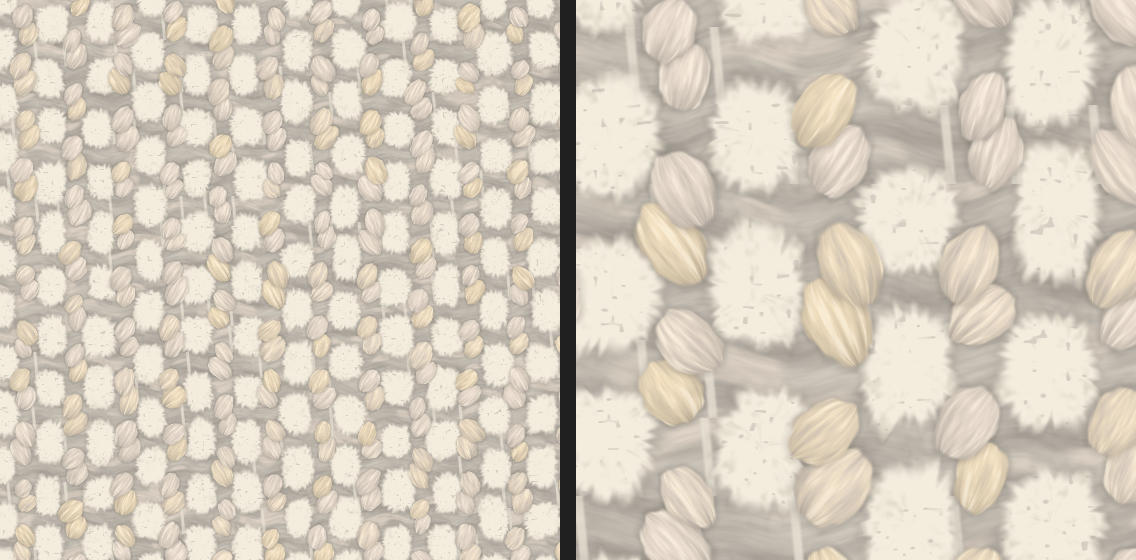
Left: the whole. Right: its middle third, enlarged.
Write a Shadertoy shader that draws this texture.

```glsl
// Boucle tweed: twisted beige knots and fluffy ivory tufts alternate in columns
// over a streaky grey weft. Some columns drop half a row; each tuft gets its own
// hashed size, place and tint. Fibres are stretched value noise.

#define COLUMNS 11.33      // beige columns across the canvas
#define ROW_PITCH 1.055    // row spacing, in column spacings
#define ORIGIN vec2(0.516, 0.295)
#define JITTER 0.10
#define FUZZ 0.50
#define IVORY vec3(0.955, 0.928, 0.872)
#define IVORY_SHADE vec3(0.865, 0.838, 0.775)
#define HONEY vec3(0.925, 0.855, 0.735)
#define BLUSH vec3(0.910, 0.860, 0.805)
#define GREY_DARK vec3(0.620, 0.595, 0.560)
#define GREY_LIGHT vec3(0.825, 0.797, 0.752)

float hash(vec2 p) {
    return fract(sin(dot(p, vec2(127.1, 311.7))) * 43758.5453);
}

float noise(vec2 p) {
    vec2 i = floor(p), f = fract(p);
    f = f * f * (3.0 - 2.0 * f);
    return mix(mix(hash(i), hash(i + vec2(1, 0)), f.x),
               mix(hash(i + vec2(0, 1)), hash(i + vec2(1, 1)), f.x), f.y);
}

float fbm(vec2 p) {
    return 0.55 * noise(p) + 0.3 * noise(p * 2.1 + 7.3) + 0.15 * noise(p * 4.3 + 3.1);
}

mat2 rotate(float a) {
    return mat2(cos(a), sin(a), -sin(a), cos(a));
}

// 1 for beige columns set half a row off (three in every eleven)
float shifted(float k) {
    return step(mod(3.0 * k - 1.0, 11.0), 2.5);
}

// Grey horizontal strands, with pale slubs and short upright ties
vec3 weft(vec2 p) {
    float y = p.y + 0.12 * (noise(p * vec2(2.0, 1.5)) - 0.5) + 0.05 * sin(p.x * 6.28);
    float strand = abs(sin(y * 9.0));
    float streak = fbm(vec2(p.x * 4.0, y * 24.0));
    float tone = 0.55 * streak + 0.25 * strand + 0.35 * noise(p * vec2(2.5, 5.0)) - 0.04;
    vec3 col = mix(GREY_DARK, GREY_LIGHT, clamp(tone, 0.0, 1.0));
    float slub = smoothstep(0.62, 0.82, noise(vec2(p.x * 2.2, y * 6.0) + 40.0));
    col = mix(col, BLUSH * (0.88 + 0.14 * streak), 0.75 * slub);
    vec2 cell = floor(p * vec2(2.0, 1.9));
    vec2 q = fract(p * vec2(2.0, 1.9)) - 0.5;
    float tie = 1.0 - smoothstep(0.03, 0.09, abs(q.x + 0.1 * q.y - 0.4 * (hash(cell) - 0.5)));
    return mix(col, IVORY * 0.95, 0.8 * tie * step(0.72, hash(cell + 9.0)));
}

// Fluffy tuft: rounded box with hairs radiating past its edge
void ivoryTuft(inout vec3 col, vec2 q, vec2 id) {
    vec2 size = vec2(0.31, 0.40) * (0.88 + 0.24 * vec2(hash(id + 3.0), hash(id + 5.0)));
    vec2 a = abs(q / size);
    float d = pow(pow(a.x, 2.8) + pow(a.y, 2.8), 1.0 / 2.8);
    if (d > 1.7) return;
    vec2 dir = q / max(length(q), 0.001);
    float hair = noise(dir * 9.0 + vec2(d * 1.5) + id * 3.7);
    float clump = fbm(q * 7.0 + id * 5.3);
    float edge = d + FUZZ * (0.5 * hair + 0.5 * clump - 0.5);
    col *= 1.0 - 0.09 * (1.0 - smoothstep(0.9, 1.3, edge));
    float fluff = 0.5 * clump + 0.3 * hair + 0.35 * noise(q * 24.0 + id);
    vec3 pile = mix(IVORY_SHADE, IVORY, smoothstep(0.15, 0.62, fluff + 0.15 - 0.18 * d * d));
    float pit = smoothstep(0.84, 0.95, noise(q * vec2(17.0, 24.0) + id * 8.1));
    pile = mix(pile, GREY_LIGHT * 0.92, 0.6 * pit);
    col = mix(col, pile, 1.0 - smoothstep(0.82, 1.12, edge));
}

// Twisted knot: two leaning lobes with fibres that meet at their ends
void beigeKnot(inout vec3 col, vec2 q, vec2 id) {
    float lean = hash(id + 11.0) < 0.75 ? 1.0 : -1.0;
    float scale = 0.9 + 0.22 * hash(id + 13.0);
    for (float s = -1.0; s < 2.0; s += 2.0) {
        vec2 seed = id + s * 17.0;
        vec2 l = q / scale - vec2(-0.045 * lean * s, 0.165 * s);
        l = rotate(lean * (0.3 + 0.5 * hash(seed))) * l;
        l /= vec2(0.185, 0.25) * (0.92 + 0.2 * hash(seed + 2.0));
        float d = length(l) + 0.16 * (noise(l * 3.0 + seed) - 0.5);
        if (d > 1.5) continue;
        float meridian = l.x / sqrt(max(0.12, 1.0 - 0.8 * l.y * l.y));
        float fibre = fbm(vec2(meridian * 5.5, l.y * 1.1) + seed * 2.3);
        vec3 yarn = mix(BLUSH, HONEY, smoothstep(0.3, 0.9, hash(seed + 4.0) + 0.5 * (fibre - 0.5)));
        yarn *= 0.86 + 0.26 * fibre + 0.05 * l.y - 0.10 * d * d * d;
        yarn = mix(yarn, IVORY, 0.5 * smoothstep(0.6, 0.8, fibre));
        col *= 1.0 - 0.13 * (1.0 - smoothstep(0.9, 1.25, d));
        col = mix(col, yarn, 1.0 - smoothstep(0.92, 1.06, d));
    }
}

void mainImage(out vec4 fragColor, in vec2 fragCoord) {
    vec2 p = fragCoord / iResolution.xy * COLUMNS;
    vec3 col = weft(p);
    p += 0.10 * (vec2(noise(p * 1.6), noise(p * 1.6 + 31.0)) - 0.5);

    // Ivory columns first (kind 0), beige columns above them (kind 1)
    for (int kind = 0; kind < 2; kind++) {
        float offset = kind == 0 ? 0.5 : 0.0;
        for (float i = -1.0; i < 2.0; i++) for (float j = -1.0; j < 2.0; j++) {
            float k = floor(p.x - ORIGIN.x - offset + 0.5) + i;
            float drop = kind == 1 ? shifted(k) : (1.0 - shifted(k)) * (1.0 - shifted(k + 1.0));
            float row = floor((p.y - ORIGIN.y) / ROW_PITCH - 0.5 * drop + 0.5) + j;
            vec2 id = vec2(k + offset, row);
            vec2 centre = ORIGIN + vec2(id.x, (row + 0.5 * drop) * ROW_PITCH);
            centre += JITTER * (vec2(hash(id), hash(id + 57.0)) - 0.5);
            if (kind == 0) ivoryTuft(col, p - centre, id);
            else beigeKnot(col, p - centre, id);
        }
    }
    fragColor = vec4(clamp(col, 0.0, 1.0), 1.0);
}
```
